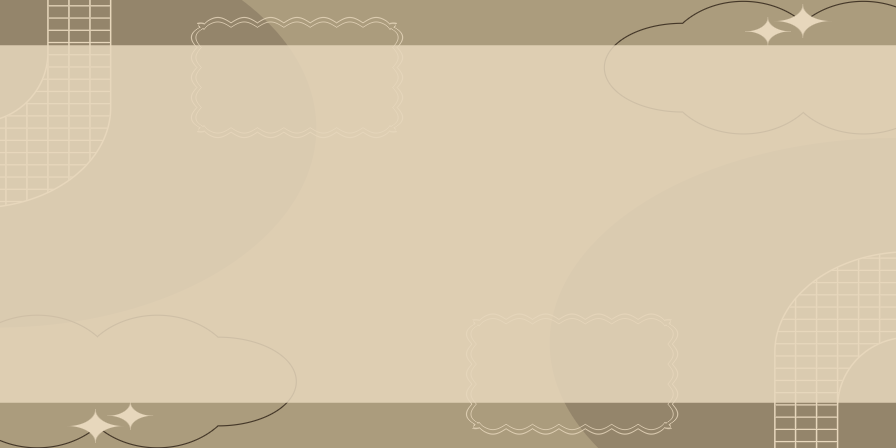
Reproduce this background procedurally as a Shadertoy shader.

```glsl
#define BASE vec3(0.67, 0.61, 0.49)
#define BLOB vec3(0.58, 0.52, 0.42)
#define CREAM vec3(0.905, 0.843, 0.737)
#define INK vec3(0.27, 0.22, 0.16)
#define BAND 0.101
#define VEIL 0.85
#define LINE 0.0013
#define GRID_PITCH vec2(0.0469, 0.0273)
#define SCALLOP 0.012

float fill(float d) {
    return clamp(0.5 - d * iResolution.y, 0.0, 1.0);
}

// Coverage of a line with the given half width
float stroke(float d, float halfWidth) {
    return fill(d - halfWidth) - fill(d + halfWidth);
}

float ellipse(vec2 p, vec2 r) {
    float k = length(p / r);
    return k * (k - 1.0) / max(length(p / (r * r)), 1e-4);
}

// Straight column that ends in a quarter ellipse
float bend(vec2 p, vec2 center, vec2 r) {
    p -= center;
    return ellipse(vec2(p.x, max(p.y, 0.0)), r);
}

float gridTube(vec2 p) {
    float outer = bend(p, vec2(-0.052, 0.240), vec2(0.299, 0.224));
    float inner = bend(p, vec2(-0.052, 0.117), vec2(0.159, 0.156));
    float tube = max(outer, -inner);
    vec2 cell = (p - vec2(0.107, 0.013)) / GRID_PITCH;
    vec2 d = (fract(cell + 0.5) - 0.5) * GRID_PITCH;
    float lines = max(stroke(d.x, LINE * 1.3), stroke(d.y, LINE * 1.1));
    return max(lines * fill(tube), stroke(tube, LINE * 1.3));
}

float cloud(vec2 p) {
    p -= vec2(1.523, 0.151);
    float d = ellipse(p, vec2(0.174, 0.099));
    for (int i = 0; i < 3; i++) {
        vec2 lobe = vec2(0.136 + 0.268 * float(i), 0.0);
        d = min(d, ellipse(p - lobe, vec2(0.182, 0.148)));
    }
    return stroke(d, LINE);
}

// Rounded box with a scalloped double outline
float frame(vec2 p) {
    vec2 halfSize = vec2(0.2357, 0.134);
    float corner = 0.04;
    p -= vec2(0.663, 0.173);
    vec2 q = abs(p) - halfSize + corner;
    float d = length(max(q, 0.0)) + min(max(q.x, q.y), 0.0) - corner;
    vec2 wave = SCALLOP * (1.0 - abs(cos(3.14159 * p * vec2(4.0, 3.0) / halfSize)));
    d += q.y > q.x ? wave.x : wave.y;
    return max(stroke(d, LINE), stroke(d + 0.010, LINE * 0.8));
}

// Four points with concave sides
float star(vec2 p, vec2 r) {
    vec2 s = abs(p) / r;
    float d = max(1.0 - length(s - 1.0), max(s.x, s.y) - 1.0);
    return fill(d * r.y);
}

float starPair(vec2 p) {
    return max(star(p - vec2(1.792, 0.047), vec2(0.0625, 0.037)),
               star(p - vec2(1.714, 0.070), vec2(0.050, 0.031)));
}

void mainImage(out vec4 fragColor, in vec2 fragCoord) {
    // Upper coordinates run down from the top left; turned ones are rotated by half a turn
    vec2 uv = fragCoord / iResolution.xy;
    vec2 upper = vec2(2.0 * uv.x, 1.0 - uv.y);
    vec2 turned = vec2(2.0, 1.0) - upper;

    // Large corner blobs
    float blobs = min(ellipse(upper - vec2(-0.005, 0.286), vec2(0.711, 0.445)),
                      ellipse(turned - vec2(0.0, 0.234), vec2(0.773, 0.458)));
    vec3 color = mix(BASE, BLOB, fill(blobs));

    // Line ornaments
    float grids = max(gridTube(upper), gridTube(turned + vec2(-0.0234, 0.026)));
    color = mix(color, CREAM, grids);
    float frames = max(frame(upper), frame(turned + vec2(-0.060, 0.008)));
    color = mix(color, CREAM, 0.8 * frames);
    float clouds = max(cloud(upper), cloud(turned + vec2(0.0104, 0.0026)));
    color = mix(color, INK, clouds);

    // Translucent panel between the two bands
    float panel = fill(abs(uv.y - 0.5) - 0.5 + BAND);
    color = mix(color, CREAM, VEIL * panel);

    // Sparkles
    float stars = max(starPair(upper), starPair(turned + vec2(0.005, -0.002)));
    color = mix(color, CREAM, stars);

    fragColor = vec4(color, 1.0);
}
```
